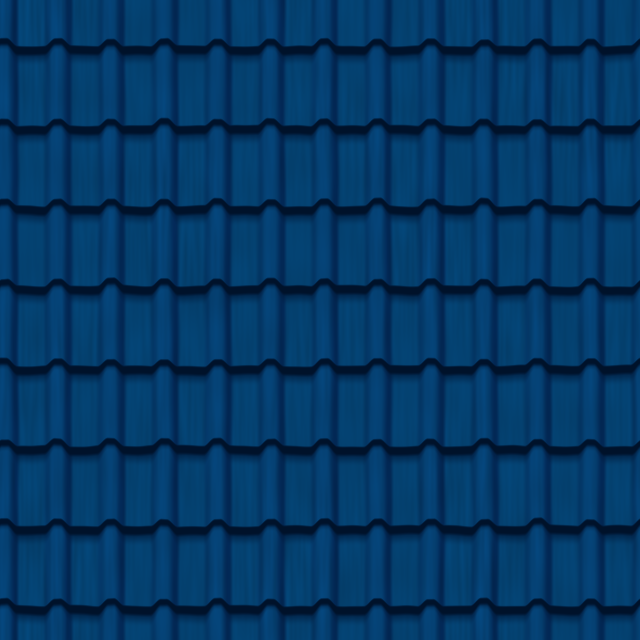
This texture is drawn by a WebGL 2 fragment shader. Its source:

```glsl
#version 300 es
precision highp float;
// Blue roof of interlocking pantiles, 12 across and 8 down. Each tile is a
// flat pan beside a raised roll; a scalloped dark lip closes every course.
// Wrapping gradient noise adds fine streaks and slight unevenness.

uniform vec2 u_resolution;
out vec4 fragColor;

const vec2 TILES = vec2(12.0, 8.0);
const float ROLL_CENTER = 0.08;
const float LIP_HEIGHT = 0.44;

const vec3 PAN_BLUE = vec3(0.016, 0.257, 0.442);
const vec3 ROLL_BLUE = vec3(0.018, 0.248, 0.440);
const vec3 GROOVE_BLUE = vec3(0.008, 0.135, 0.305);
const vec3 SHADOW_BLUE = vec3(0.003, 0.110, 0.245);
const vec3 LIP_NAVY = vec3(0.000, 0.070, 0.165);

// Random unit gradient for a lattice cell, wrapped to the period.
vec2 latticeGradient(vec2 cell, vec2 period) {
    vec2 p = mod(cell, period);
    vec3 q = fract(p.xyx * vec3(0.1031, 0.1030, 0.0973));
    q += dot(q, q.yzx + 33.33);
    float angle = 6.28318 * fract((q.x + q.y) * q.z);
    return vec2(cos(angle), sin(angle));
}

// Gradient noise, about -0.7 to 0.7, repeating after "period" cells.
float gradientNoise(vec2 p, vec2 period) {
    vec2 cell = floor(p);
    vec2 f = p - cell;
    vec2 w = f * f * f * (f * (f * 6.0 - 15.0) + 10.0);
    vec2 e = vec2(1.0, 0.0);
    float a = dot(latticeGradient(cell, period), f);
    float b = dot(latticeGradient(cell + e.xy, period), f - e.xy);
    float c = dot(latticeGradient(cell + e.yx, period), f - e.yx);
    float d = dot(latticeGradient(cell + e.xx, period), f - e.xx);
    return mix(mix(a, b, w.x), mix(c, d, w.x), w.y);
}

float wrappedNoise(vec2 uv, vec2 frequency) {
    return gradientNoise(uv * frequency, frequency);
}

// Soft band that is 1 at the center and 0 beyond the half width.
float softBand(float x, float center, float halfWidth) {
    return 1.0 - smoothstep(0.0, halfWidth, abs(x - center));
}

// Height of the roll across a tile: 0 on the pan, 1 on the crest.
float rollHeight(float across) {
    return 1.0 - smoothstep(0.05, 0.25, abs(across));
}

// Colour across a tile: lit roll, deep groove on its right, faint on its left.
vec3 tileProfile(float across) {
    float roll = 1.0 - smoothstep(0.15, 0.22, abs(across));
    float rightGroove = smoothstep(0.06, 0.20, across)
                      * (1.0 - smoothstep(0.22, 0.31, across));
    float leftGroove = softBand(across, -0.20, 0.09);
    float crest = softBand(across, -0.03, 0.13);
    vec3 color = mix(PAN_BLUE, ROLL_BLUE, roll);
    color = mix(color, GROOVE_BLUE, 0.85 * rightGroove + 0.38 * leftGroove);
    return color * (1.0 + 0.06 * crest);
}

// Fine lengthwise streaks, stronger on some tiles than on others.
float streaks(vec2 uv) {
    float strength = 0.6 + 0.8 * wrappedNoise(uv, vec2(6.0, 4.0));
    float fine = wrappedNoise(uv, vec2(150.0, 10.0));
    float broad = wrappedNoise(uv, vec2(60.0, 8.0));
    return strength * (0.14 * fine + 0.06 * broad);
}

// Dark lip just below the tile edge, followed by its cast shadow.
vec3 applyLip(vec3 color, float drop, float roll) {
    float start = smoothstep(0.0, 0.035, drop);
    float thickness = mix(0.095, 0.065, roll);
    float lip = start * (1.0 - smoothstep(thickness, thickness + 0.055, drop));
    float reach = mix(0.27, 0.17, roll);
    float shadow = start * (1.0 - smoothstep(thickness, reach, drop));
    float underside = smoothstep(0.86, 1.0, drop);
    color *= 1.0 - 0.06 * underside * (1.0 - start);
    color = mix(color, SHADOW_BLUE, 0.75 * shadow);
    return mix(color, LIP_NAVY, lip);
}

void main() {
    vec2 uv = gl_FragCoord.xy / u_resolution;
    vec2 grid = uv * TILES;

    // Position across the tile, slightly uneven, measured from the crest.
    float sway = 0.025 * wrappedNoise(uv, vec2(12.0, 8.0));
    float across = fract(grid.x - ROLL_CENTER + sway + 0.5) - 0.5;
    float roll = rollHeight(across);

    // Distance below the scalloped edge of the course above.
    float unevenness = 0.025 * wrappedNoise(uv, vec2(24.0, 8.0));
    float edge = LIP_HEIGHT + 0.09 * roll + unevenness;
    float drop = fract(edge - grid.y);

    // Tile surface, wear, then lip and shadow.
    vec3 color = tileProfile(across);
    color *= 1.0 + streaks(uv) + 0.05 * wrappedNoise(uv, vec2(12.0, 16.0));
    color = applyLip(color, drop, roll);
    fragColor = vec4(color, 1.0);
}
```
